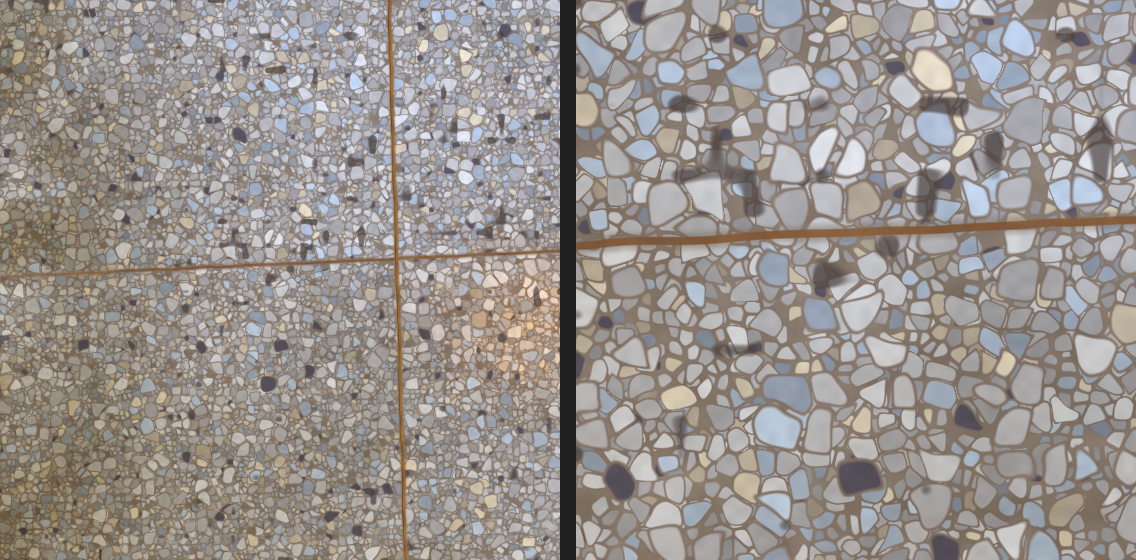
Left: the whole. Right: its middle third, enlarged.
This texture is drawn by a Shadertoy shader. Its source:

```glsl
// Terrazzo floor: pale stone chips in brown mortar, cut by two slightly tilted
// ochre joints that meet right of centre. Chips are rounded Voronoi cells in
// three sizes, laid from fine to coarse, then tinted by uneven light and stains.

vec2 hash2(vec2 p) {
    return fract(sin(vec2(dot(p, vec2(127.1, 311.7)), dot(p, vec2(269.5, 183.3)))) * 43758.5453);
}

float noise(vec2 p) {
    vec2 i = floor(p), f = fract(p);
    f = f * f * (3.0 - 2.0 * f);
    return mix(mix(hash2(i).x, hash2(i + vec2(1, 0)).x, f.x),
               mix(hash2(i + vec2(0, 1)).x, hash2(i + vec2(1, 1)).x, f.x), f.y);
}

float fbm(vec2 p) {
    float sum = 0.0, amp = 0.5;
    for (int i = 0; i < 4; i++) {
        sum += amp * noise(p);
        p = p * 2.03 + 17.0;
        amp *= 0.5;
    }
    return sum / 0.9375;
}

// Rounded distance to the cell border in x, cell id in yz
vec3 chipCell(vec2 p) {
    vec2 cell = floor(p), nearestId = cell, nearest = vec2(9.0);
    for (int y = -1; y <= 1; y++)
    for (int x = -1; x <= 1; x++) {
        vec2 id = cell + vec2(x, y);
        vec2 r = id + 0.1 + 0.8 * hash2(id) - p;
        if (dot(r, r) < dot(nearest, nearest)) { nearest = r; nearestId = id; }
    }
    // A soft minimum over the neighbouring borders rounds the corners
    float sum = 0.0;
    for (int y = -2; y <= 2; y++)
    for (int x = -2; x <= 2; x++) {
        if (x == 0 && y == 0) continue;
        vec2 id = nearestId + vec2(x, y);
        vec2 r = id + 0.1 + 0.8 * hash2(id) - p;
        sum += exp(-16.0 * dot(0.5 * (nearest + r), normalize(r - nearest)));
    }
    return vec3(-log(sum) / 16.0, nearestId);
}

void mainImage(out vec4 fragColor, in vec2 fragCoord) {
    vec2 uv = fragCoord / iResolution.xy;
    float pixel = 1.0 / min(iResolution.x, iResolution.y);

    // Signed distances to the upright and the level joint
    vec2 joint = vec2(uv.x - 0.724 + 0.029 * uv.y, uv.y - 0.505 - 0.047 * uv.x);
    joint += 0.0025 * (vec2(noise(uv.yy * 22.0), noise(uv.xx * 22.0 + 40.0)) - 0.5);
    vec2 slab = step(0.0, joint);

    // Mortar
    float grime = fbm(uv * 5.0 + 3.0);
    vec3 mortar = mix(vec3(0.45, 0.39, 0.34), vec3(0.57, 0.52, 0.47), fbm(uv * 55.0));
    vec3 color = mortar;

    // Chips; the slab offset breaks the pattern at the joints
    vec2 warp = 0.005 * (vec2(noise(uv * 75.0), noise(uv * 75.0 + 50.0)) - 0.5);
    for (int i = 0; i < 3; i++) {
        float layer = float(i);
        float scale = 108.0 * pow(0.63, layer);
        vec3 chip = chipCell((uv + warp) * scale + slab * 37.0 + layer * 71.0);
        vec2 rnd = hash2(chip.yz + 13.7), shade = hash2(chip.yz + 57.3);
        float present = step(rnd.x, 0.88 - 0.28 * layer);
        float inset = 0.03 + 0.16 * rnd.y;
        float aa = max(1.0 * pixel * scale, 0.04);

        vec3 stone = mix(vec3(0.55, 0.54, 0.55), vec3(0.77, 0.77, 0.78), shade.x);
        stone += 0.035 * layer;
        stone = mix(stone, stone * vec3(0.88, 0.95, 1.03), step(0.8, shade.y));
        stone = mix(stone, stone * vec3(1.06, 1.0, 0.88), step(shade.y, 0.12));
        stone = mix(stone, vec3(0.33, 0.31, 0.36), step(0.965, shade.y));
        stone *= 0.96 + 0.08 * noise(uv * 160.0);

        // A mortar rim keeps overlapping chips apart
        float rim = smoothstep(-aa, aa, chip.x - inset + 0.07);
        float body = smoothstep(-aa, aa, chip.x - inset);
        color = mix(color, mortar * vec3(0.98, 0.96, 0.98), present * rim);
        color = mix(color, stone, present * body);
    }

    // Cool light at the upper right, warm and dim at the lower left
    float light = smoothstep(0.1, 1.5, uv.x * 0.75 + uv.y + 0.5 * (grime - 0.5));
    color *= mix(vec3(0.95, 0.92, 0.84), vec3(1.05, 1.08, 1.13), light);
    color *= 0.92 + 0.16 * grime;

    // Dirt along the left side and a rusty stain below the level joint
    float dirt = smoothstep(0.35, 0.0, uv.x) * smoothstep(0.3, 0.7, fbm(uv * 7.0 + 20.0));
    color = mix(color, color * vec3(0.84, 0.80, 0.70), dirt);
    float rust = smoothstep(0.3, 0.0, length((uv - vec2(0.94, 0.42)) * vec2(1.0, 1.2)));
    color *= mix(vec3(1.0), vec3(1.06, 0.94, 0.82), rust * (0.5 + grime));

    // Sparse dark pits
    float pit = smoothstep(0.80, 0.90, noise(uv * 48.0 + 9.0) * (0.75 + 0.35 * grime));
    color = mix(color, vec3(0.28, 0.24, 0.23), 0.7 * pit);

    // Joints: soft dirty margin, then the ochre strip with a dark seam
    vec2 dist = abs(joint);
    vec2 margin = smoothstep(vec2(0.008), vec2(0.002), dist);
    vec2 strip = smoothstep(vec2(pixel), vec2(-pixel), dist - vec2(0.0032, 0.0024));
    strip.y *= mix(0.55, 0.95, smoothstep(0.0, 0.3, uv.x));
    float wear = fbm(uv * 40.0 + 8.0);
    color = mix(color, mortar, 0.5 * max(margin.x, margin.y));
    color = mix(color, mix(vec3(0.43, 0.28, 0.18), vec3(0.60, 0.43, 0.27), wear), strip.y);
    color = mix(color, mix(vec3(0.50, 0.33, 0.16), vec3(0.68, 0.48, 0.25), wear), strip.x);
    float seam = smoothstep(0.0018, 0.0, abs(joint.x + 0.0018)) * strip.x;
    color *= 1.0 - 0.25 * seam;

    fragColor = vec4(clamp(color, 0.0, 1.0), 1.0);
}
```
